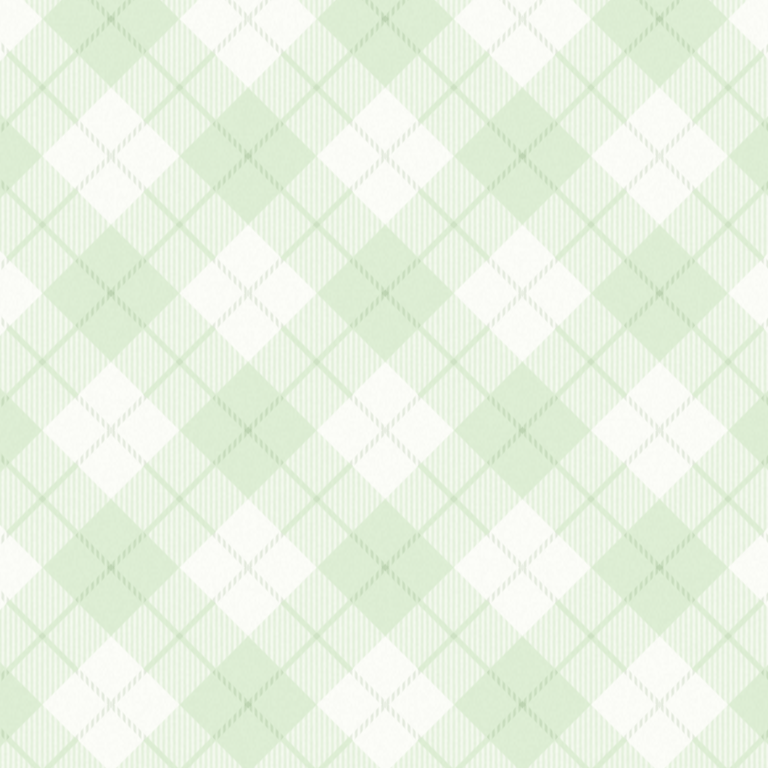
Give the GLSL for this pattern, as a Shadertoy shader.

```glsl
const float REPEATS = 2.8;                  // checks across the canvas
const vec2  CENTRE = vec2(0.1445, 0.9753);  // middle of one green diamond
const float RIBS_PER_REPEAT = 52.0;
const float RIB_SOFTNESS = 0.25;            // in rib periods
const float RIB_CONTRAST = 0.52;
const float EDGE_SOFTNESS = 0.0016;
const float LINE_HALF_WIDTH = 0.0036;
const float GRAIN_CELLS = 400.0;
const float GRAIN = 0.014;
const vec3  CREAM = vec3(0.984, 0.988, 0.968);
const vec3  GREEN = vec3(0.866, 0.93, 0.829);
const vec3  LINE_TINT = vec3(0.905, 0.929, 0.895);

float hash(vec2 p) {
    vec3 q = fract(vec3(p.xyx) * 0.1031);
    q += dot(q, q.yzx + 33.33);
    return fract((q.x + q.y) * q.z);
}

float valueNoise(vec2 p) {
    vec2 cell = floor(p);
    vec2 f = fract(p);
    f = f * f * (3.0 - 2.0 * f);
    float low = mix(hash(cell), hash(cell + vec2(1.0, 0.0)), f.x);
    float high = mix(hash(cell + vec2(0.0, 1.0)), hash(cell + 1.0), f.x);
    return mix(low, high, f.y);
}

// Distance to the nearest whole number
vec2 toNearest(vec2 p) {
    return abs(fract(p + 0.5) - 0.5);
}

void mainImage(out vec4 fragColor, in vec2 fragCoord) {
    vec2 uv = fragCoord / iResolution.y;
    float pixel = 1.0 / iResolution.y;
    float blur = max(pixel, EDGE_SOFTNESS);

    // Diagonal axes, one unit per check
    vec2 p = (uv - CENTRE) * REPEATS;
    vec2 diagonal = vec2(p.x + p.y, p.x - p.y);
    float toCanvas = 1.0 / (REPEATS * sqrt(2.0));

    // Wide bands and the thin lines along their middles
    vec2 bandEdge = (toNearest(diagonal) - 0.25) * toCanvas;
    vec2 band = 1.0 - smoothstep(-blur, blur, bandEdge);
    vec2 lineEdge = toNearest(diagonal * 2.0) * 0.5 * toCanvas - LINE_HALF_WIDTH;
    vec2 line = 1.0 - smoothstep(-blur, blur, lineEdge);
    float anyLine = max(line.x, line.y);
    float knot = line.x * line.y;

    // Upright ribs
    float ribWave = abs(fract(p.x * RIBS_PER_REPEAT) - 0.5) - 0.25;
    float ribBlur = max(RIB_SOFTNESS, 0.6 * pixel * REPEATS * RIBS_PER_REPEAT);
    float rib = smoothstep(-ribBlur, ribBlur, ribWave);

    // Solid green where bands cross, ribbed where only one passes
    float crossing = band.x * band.y;
    float single = band.x + band.y - 2.0 * crossing;
    float ribDye = 0.5 + RIB_CONTRAST * (rib - 0.5);
    vec3 colour = mix(CREAM, GREEN, crossing + single * ribDye);

    // Lines are plain green over ribs and dashed over diamonds
    colour = mix(colour, GREEN, anyLine * single);
    float dash = anyLine * (1.0 - rib) * (1.0 - single);
    colour *= pow(LINE_TINT, vec3(max(dash, knot * 0.7) + knot * crossing * 0.8));

    // Woven grain
    float grain = valueNoise(uv * GRAIN_CELLS * vec2(1.0, 0.7)) - 0.5;
    colour += grain * GRAIN;

    fragColor = vec4(clamp(colour, 0.0, 1.0), 1.0);
}
```
